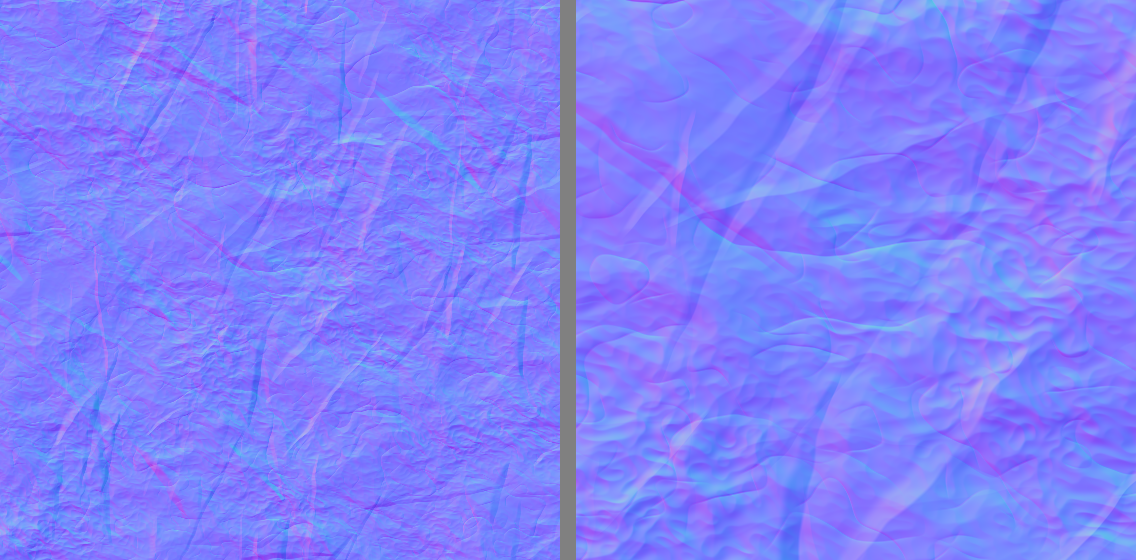
Left: the whole. Right: its middle third, enlarged.
Write a WebGL 2 fragment shader that draws this texture map.

```glsl
#version 300 es
precision highp float;
// Tangent-space normal map of crumpled paper (green axis pointing down).
// Folded gradient noise gives the facets, lopsided noise contours the fine
// wrinkles; a loop of tapered, one-sided bands adds the long straight creases.

#define CREASES 200
#define CREASE_TILT 0.33
#define CREASE_WIDTH 0.0145
#define FOLD_FREQ 5.0
#define FOLD_HEIGHT 0.0145
#define FOLD_DECAY 0.49
#define FOLD_OCTAVES 5
#define WRINKLE_HEIGHT 0.0125
#define WRINKLE_LAYERS 4
#define STRETCH 0.72
#define WARP 0.02

uniform vec2 u_resolution;
out vec4 fragColor;

vec4 hash4(vec2 p) {
    vec4 q = fract(p.xyxy * vec4(0.1031, 0.1030, 0.0973, 0.1099));
    q += dot(q, q.wzxy + 33.33);
    return fract((q.xxyz + q.yzzw) * q.zywx);
}

vec2 gradientAt(vec2 cell) {
    float a = 6.2832 * hash4(cell + 71.0).x;
    return vec2(cos(a), sin(a));
}

float gradientNoise(vec2 p) {
    vec2 i = floor(p), f = p - i;
    vec2 u = f * f * f * (f * (f * 6.0 - 15.0) + 10.0);
    vec2 e = vec2(1.0, 0.0);
    float low = mix(dot(gradientAt(i), f),
                    dot(gradientAt(i + e.xy), f - e.xy), u.x);
    float high = mix(dot(gradientAt(i + e.yx), f - e.yx),
                     dot(gradientAt(i + e.xx), f - e.xx), u.x);
    return mix(low, high, u.y);
}

vec2 wobble(vec2 p) {
    return vec2(gradientNoise(p), gradientNoise(p + 37.4));
}

// Arc along a noise contour, steep on one side, broken up by a mask
float wrinkle(vec2 p) {
    float contour = gradientNoise(p + 5.7);
    float mask = smoothstep(-0.02, 0.25, gradientNoise(p * 0.85 + 61.2));
    float steep = max(contour, 0.0) / 0.035, gentle = max(-contour, 0.0) / 0.11;
    return mask * exp(-steep - gentle);
}

// Paper height: facets folded along noise zero lines, plus wrinkles
float paperHeight(vec2 p) {
    p += WARP * wobble(p * 6.0) + 0.3 * WARP * wobble(p * 23.0 + 9.0)
       + 0.1 * WARP * wobble(p * 61.0 + 4.0);
    vec2 q = vec2(STRETCH * dot(p, vec2(0.98, -0.17)), dot(p, vec2(0.17, 0.98)));
    mat2 turn = mat2(0.8, 0.6, -0.6, 0.8);
    float height = 0.0, freq = 9.0;
    vec2 w = q;
    for (int i = 0; i < WRINKLE_LAYERS; i++) {
        height += WRINKLE_HEIGHT / freq * wrinkle(w * freq);
        w = turn * w + 3.1;
        freq *= 1.6;
    }
    // Fine folds gather in patches, leaving calmer facets between
    float patchiness = 1.0 + 1.6 * gradientNoise(q * 7.0 + 80.0);
    float amplitude = FOLD_HEIGHT, softness = 0.01;
    q *= FOLD_FREQ;
    for (int i = 0; i < FOLD_OCTAVES; i++) {
        float n = gradientNoise(q);
        height += amplitude * (i < 2 ? 1.0 : patchiness) * sqrt(n * n + softness * softness);
        q = turn * q * 2.1 + 17.3;
        amplitude *= FOLD_DECAY;
        softness *= 1.45;
    }
    return height;
}

// Four families of direction: steep, diagonal, falling and shallow
float creaseAngle(float pick, float jitter) {
    float base = pick < 0.35 ? 1.40 : pick < 0.5 ? 0.88 : pick < 0.78 ? -0.70 : 0.14;
    return base + (jitter - 0.5) * 0.6;
}

// Summed tilt of all straight creases, wrapped around the canvas
vec2 creaseTilt(vec2 p) {
    p += 0.008 * wobble(p * 9.0 + 2.0) + 0.004 * wobble(p * 38.0);
    float wear = 1.0 + 0.9 * gradientNoise(p * 21.0 + 44.0);
    vec2 tilt = vec2(0.0);
    for (int i = 0; i < CREASES; i++) {
        vec4 place = hash4(vec2(float(i), 3.0));
        vec4 shape = hash4(vec2(float(i), 58.0));
        float angle = creaseAngle(place.z, place.w);
        vec2 along = vec2(cos(angle), sin(angle));
        vec2 across = vec2(-along.y, along.x);
        vec2 d = fract(p - place.xy + 0.5) - 0.5;
        float t = dot(d, along) / mix(0.04, 0.16, shape.x);
        if (abs(t) > 1.0) continue;
        float taper = 1.0 - t * t;
        float width = CREASE_WIDTH * mix(0.45, 1.25, shape.y) * mix(0.3, 1.0, taper);
        float x = dot(d, across) / width;
        float rise = smoothstep(-0.08, 0.1, x);
        float band = rise * (1.0 - smoothstep(0.6, 1.1, x));
        float shoulder = (1.0 - rise) * exp(-abs(x) / 0.9);
        float strength = mix(0.16, 1.0, shape.z * shape.z) * smoothstep(0.0, 0.35, taper);
        float side = shape.w < 0.5 ? -1.0 : 1.0;
        tilt += across * side * strength * (band - 0.25 * shoulder);
    }
    return CREASE_TILT * wear * tilt;
}

void main() {
    vec2 p = gl_FragCoord.xy / min(u_resolution.x, u_resolution.y);
    vec2 e = vec2(0.0009, 0.0);
    float height = paperHeight(p);
    vec2 slope = vec2(paperHeight(p + e.xy), paperHeight(p + e.yx)) - height;
    vec2 tilt = creaseTilt(p) - slope / e.x;
    vec3 normal = normalize(vec3(tilt.x, -tilt.y, 1.0));
    fragColor = vec4(0.5 + 0.5 * normal, 1.0);
}
```
